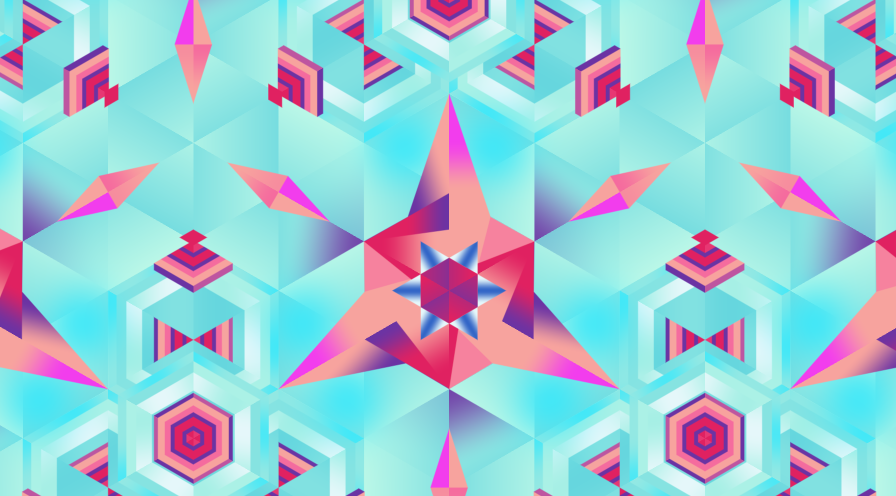
A WebGL 2 fragment shader for this pattern:

```glsl
#version 300 es
precision highp float;
// Kaleidoscope of aqua facets, neon hexagon cores and pink three-pointed stars.
uniform vec2 u_resolution;
out vec4 outColor;

const float FACET = 0.1099;                  // facet edge, in canvas widths
const vec2 STAR_CENTER = vec2(0.5013, 0.2292);

const vec3 TEAL = vec3(0.40, 0.84, 0.87);
const vec3 MINT = vec3(0.76, 0.98, 0.91);
const vec3 CYAN = vec3(0.18, 0.91, 0.99);
const vec3 ICE = vec3(0.90, 0.97, 0.98);
const vec3 BLUE = vec3(0.20, 0.40, 0.78);
const vec3 PURPLE = vec3(0.42, 0.20, 0.64);
const vec3 CRIMSON = vec3(0.88, 0.13, 0.38);
const vec3 ROSE = vec3(0.96, 0.42, 0.62);
const vec3 SALMON = vec3(0.97, 0.64, 0.62);
const vec3 MAGENTA = vec3(0.95, 0.24, 0.93);

float hash(vec3 p) {
  return fract(sin(dot(p, vec3(12.99, 78.23, 37.72))) * 4375.85);
}

// Signed distance to the line a-b, positive on its left.
float edge(vec2 p, vec2 a, vec2 b) {
  vec2 d = normalize(b - a), e = p - a;
  return d.x * e.y - d.y * e.x;
}

// Triangle with clockwise corners.
float tri(vec2 p, vec2 a, vec2 b, vec2 c) {
  return max(edge(p, a, b), max(edge(p, b, c), edge(p, c, a)));
}

vec3 paint(vec3 base, vec3 ink, float d, float px) {
  return mix(base, ink, clamp(0.5 - d / px, 0.0, 1.0));
}

// Barycentric weights (star, hexagon, calm corner) of the mirrored triangle.
vec3 fold(vec2 p, out float right) {
  vec2 k = vec2(p.x / 2.598, p.y / 3.0 - p.x / 5.196);
  vec2 cell = floor(k), f = k - cell;
  right = step(f.x + f.y, 1.0);
  vec3 w = mix(vec3(f.x + f.y - 1.0, 1.0 - f.x, 1.0 - f.y),
               vec3(1.0 - f.x - f.y, f.y, f.x), right);
  float kind = mod(cell.y - cell.x, 3.0);
  return kind < 0.5 ? w : (kind < 1.5 ? w.zxy : w.yzx);
}

// Offset from a corner: y runs along one side, x points away from it.
vec2 fromCorner(float along, float off) {
  return vec2(2.598 * off, 3.0 * along + 1.5 * off);
}

vec3 facets(vec3 w, float right) {
  vec3 id = floor(3.0 * w), g = fract(3.0 * w);
  float h = hash(id + 5.0 * right);
  float ramp = h < 0.33 ? g.x : (h < 0.66 ? g.y : g.z);
  return mix(TEAL, MINT, 0.15 + 0.6 * ramp + 0.25 * fract(h * 7.0));
}

// Nested neon stripes, clipped by mask.
vec3 neon(vec3 base, float mask, float d, float right, float px) {
  vec3 ink = mix(PURPLE, ROSE, right * 0.6);
  ink = paint(ink, SALMON, d - 0.36, px);
  ink = paint(ink, ROSE, d - 0.29, px);
  ink = paint(ink, PURPLE, d - 0.23, px);
  ink = paint(ink, CRIMSON, d - 0.19, px);
  ink = paint(ink, PURPLE, d - 0.11, px);
  ink = paint(ink, mix(CRIMSON, ROSE, 0.3 * right), d - 0.07, px);
  return paint(base, ink, mask, px);
}

// Glassy frame bands around a hexagon.
vec3 glass(vec3 base, float d, float along, float right, float px) {
  float shine = 0.5 + 0.5 * sin(5.0 * along + 2.5 * right + 0.8);
  vec3 ink = mix(mix(TEAL, MINT, 0.5), CYAN, 0.7 * shine * shine);
  ink = paint(ink, mix(TEAL, MINT, 0.35 + 0.4 * right), d - 0.78, px);
  ink = paint(ink, mix(mix(TEAL, MINT, 0.7), ICE, shine), d - 0.68, px);
  ink = paint(ink, mix(TEAL, MINT, 0.3 * shine), d - 0.52, px);
  return paint(base, ink, d - 0.866, px);
}

vec3 hexagons(vec3 col, vec2 a, float right, float px) {
  float core = 0.5 * a.x + 0.866 * a.y, v = abs(a.y - 1.0);
  float upper = max(a.x, 0.5 * a.x + 0.866 * v);
  col = glass(col, upper, a.x > upper - 0.001 ? a.y : a.x, right, px);
  col = glass(col, core + 0.1, a.x - 0.4 * a.y, right, px);
  col = neon(col, core - 0.40, core, right, px);
  col = neon(col, max(a.x - 0.40, 0.866 * v - 0.5 * a.x), a.x, right, px);
  float rise = 0.866 * a.y - 0.5 * a.x - 1.28;
  float chevron = max(max(-rise, core - 1.74), a.x - 0.40);
  col = neon(col, chevron, 0.42 - rise, right, px);
  return paint(col, CRIMSON, 0.866 * abs(a.y - 2.04) + 0.5 * a.x - 0.07, px);
}

vec3 kites(vec3 col, vec2 c, float right, float px) {
  float cell = max(edge(c, vec2(0, 2), vec2(0.866, 1.5)), edge(c, vec2(0.866, 1.5), vec2(0, 1)));
  float shade = smoothstep(1.15, 2.0, c.y - 0.4 * c.x) * mix(0.15, 0.9, right);
  col = paint(col, mix(col, PURPLE, shade), cell, px);
  float kite = max(edge(c, vec2(0, 1.6), vec2(0.19, 1)), edge(c, vec2(0.19, 1), vec2(0, 0.4)));
  vec3 ink = mix(SALMON, ROSE, smoothstep(0.5, 1.0, c.y) * (0.4 + 0.6 * right));
  ink = paint(ink, mix(MAGENTA, SALMON, right), 1.0 - c.y, px);
  return paint(col, ink, kite, px);
}

vec3 star(vec3 col, vec2 q, float right, float px) {
  vec2 tip = vec2(0, 2), notch = vec2(0.42, 0.75), elbow = vec2(0.866, 0.5), inner = vec2(0.3, 0.28);
  vec2 glow = q - vec2(0.45, 1.45);
  col = mix(col, CYAN, 0.75 * exp(-7.0 * dot(glow, glow)));
  // Plain blade on one side, shaded pinwheel blade on the other.
  vec3 bright = mix(SALMON, MAGENTA, smoothstep(1.0, 1.55, q.y));
  bright = paint(bright, mix(SALMON, ROSE, 0.6), tri(q, notch, elbow, inner), px);
  bright = paint(bright, CRIMSON, -edge(q, elbow, inner), px);
  vec3 dark = mix(SALMON, PURPLE, smoothstep(0.05, 0.5, q.x + 0.3 * (1.3 - q.y)));
  dark = paint(dark, mix(PURPLE, CRIMSON, smoothstep(0.0, 0.45, q.x)), edge(q, vec2(0, 0.99), notch), px);
  dark = paint(dark, mix(SALMON, CRIMSON, smoothstep(0.1, 0.7, q.x)), edge(q, vec2(0, 0.62), elbow), px);
  col = paint(col, mix(dark, bright, right), min(edge(q, tip, notch), edge(q, notch, elbow)), px);
  // Six-pointed ring and its hexagon.
  vec3 ray = mix(BLUE, ICE, smoothstep(0.0, 0.13, abs(0.866 * q.x - 0.5 * q.y)));
  col = paint(col, ray, tri(q, vec2(0, 0.333), vec2(0.289, 0.5), vec2(0.289, 0.167)), px);
  vec3 gem = mix(PURPLE, CRIMSON, clamp(0.25 + 0.4 * right + 1.5 * q.x, 0.0, 1.0));
  return paint(col, gem, 0.5 * q.x + 0.866 * q.y - 0.289, px);
}

vec3 pattern(vec2 p, float px) {
  float right;
  vec3 w = fold(p, right);
  vec3 col = facets(w, right);
  col = hexagons(col, fromCorner(w.z, w.x), right, px);
  col = kites(col, fromCorner(w.x, w.y), right, px);
  return star(col, fromCorner(w.y, w.z), right, px);
}

void main() {
  float px = 1.0 / (u_resolution.x * FACET);
  vec3 sum = vec3(0);
  for (int i = 0; i < 4; i++) {              // 2 x 2 samples smooth the folds
    vec2 shift = vec2(i % 2, i / 2) * 0.5 - 0.25;
    vec2 uv = (gl_FragCoord.xy + shift) / u_resolution.x;
    sum += pattern((uv - STAR_CENTER) / FACET, px);
  }
  outColor = vec4(sum / 4.0, 1.0);
}
```
